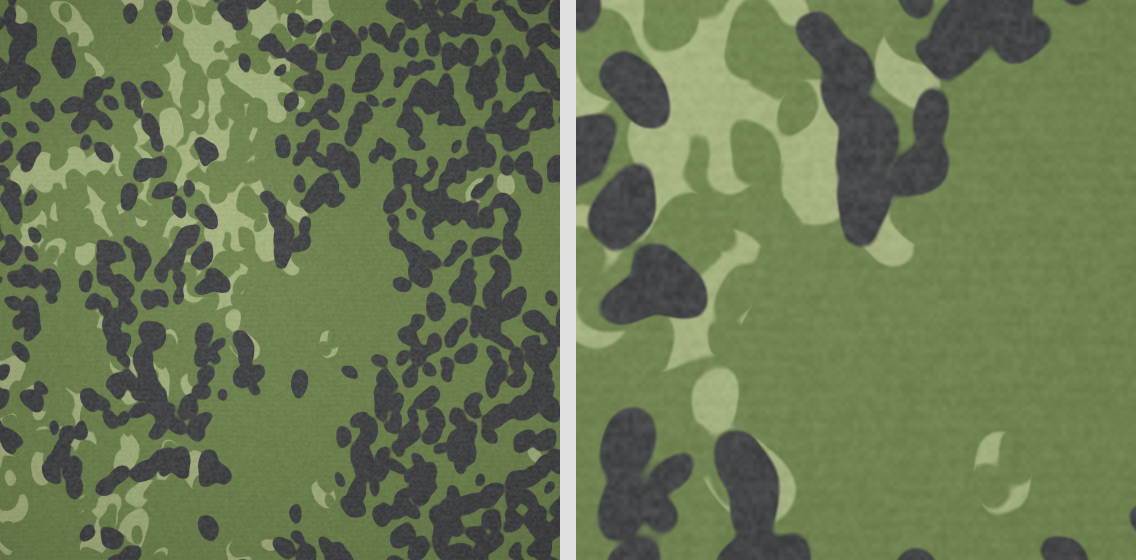
Left, the full canvas; right, a detail of the centre.
Reproduce this pattern procedurally as a Shadertoy shader.

```glsl
vec2 hash(vec2 p) {
    vec3 q = fract(p.xyx * vec3(0.1031, 0.1030, 0.0973));
    q += dot(q, q.yzx + 33.33);
    return fract((q.xx + q.yz) * q.zy);
}

float noise(vec2 p) {
    vec2 i = floor(p), f = fract(p);
    f = f * f * (3.0 - 2.0 * f);
    return mix(mix(hash(i).x, hash(i + vec2(1, 0)).x, f.x),
               mix(hash(i + vec2(0, 1)).x, hash(i + vec2(1, 1)).x, f.x), f.y);
}

const int DARK = 0, LIGHT = 1, GREEN = 2;

// Chance that a blob of the given layer grows at p
float density(vec2 p, int layer) {
    if (layer == DARK) {
        float field = 0.6 * noise(p * vec2(9.0, 6.0) + 31.0) + 0.4 * noise(p * 19.0 + 7.0);
        float band = smoothstep(0.6, 0.78, p.x) * (1.0 - 0.5 * smoothstep(0.88, 1.0, p.x));
        return smoothstep(0.37, 0.7, field + 0.2 * band);
    }
    if (layer == LIGHT) {
        float field = 0.6 * noise(p * 4.5 + 53.0) + 0.4 * noise(p * 12.0 + 17.0);
        return smoothstep(0.42, 0.75, field + 0.06 - 0.25 * smoothstep(0.45, 0.8, p.x));
    }
    return 0.62;
}

// Signed distance to randomly placed ellipses, fused by an exponential union
float blobs(vec2 p, float cells, int layer) {
    vec2 q = p * cells, home = floor(q);
    float seed = 71.0 * float(layer + 1), sum = 1e-9;
    for (int y = -2; y <= 2; y++)
    for (int x = -2; x <= 2; x++) {
        vec2 cell = home + vec2(x, y);
        vec2 jitter = hash(cell + seed), shape = hash(cell + seed + 211.0);
        vec2 center = cell + 0.1 + 0.8 * jitter;
        if (hash(cell + seed + 409.0).x > density(center / cells, layer)) continue;
        float angle = 2.2 * (shape.x - 0.5), c = cos(angle), s = sin(angle);
        vec2 r = mat2(c, -s, s, c) * (q - center);
        float d = length(r * vec2(1.2, 0.82)) - mix(0.27, 0.62, shape.y);
        sum += exp(-9.0 * d);
    }
    return -log(sum) / (9.0 * cells);
}

void mainImage(out vec4 fragColor, in vec2 fragCoord) {
    vec2 p = fragCoord / iResolution.y;
    float soft = max(0.0014, 0.8 / iResolution.y);

    // Slight wobble of the printed outlines
    vec2 warped = p + 0.006 * (vec2(noise(p * 45.0), noise(p * 45.0 + 91.0)) - 0.5);

    // Pale patches eaten away by round green spots, dark blobs printed on top
    float pale = max(blobs(warped, 22.0, LIGHT), -blobs(warped, 27.0, GREEN));
    float dark = blobs(warped, 29.0, DARK);

    vec3 color = vec3(0.43, 0.51, 0.31);
    color = mix(color, vec3(0.63, 0.68, 0.49), smoothstep(soft, -soft, pale));
    float ink = smoothstep(soft, -soft, dark);
    color = mix(color, vec3(0.262, 0.268, 0.272), ink);

    // Cloth: fine speckle, faint weave and soft uneven lighting
    float speckle = noise(p * 380.0) + noise(p * 210.0 + 40.0) - 1.0;
    float weave = sin(p.y * 700.0 + 2.0 * noise(p * 30.0));
    color += mix(0.03, 0.05, ink) * speckle + 0.005 * weave;
    vec2 fromCenter = p - 0.5 * iResolution.xy / iResolution.y;
    color *= 1.03 - 0.3 * dot(fromCenter, fromCenter) + 0.06 * (noise(p * 3.0 + 5.0) - 0.5);

    fragColor = vec4(color, 1.0);
}
```
